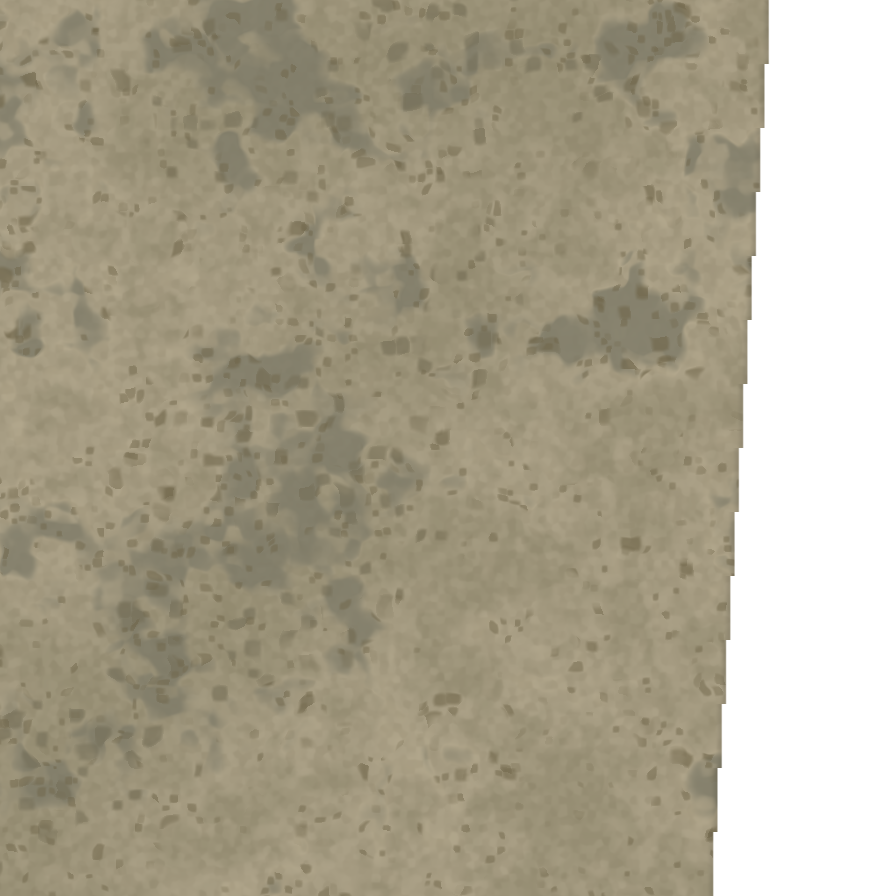
Reproduce this texture procedurally as a WebGL 1 fragment shader.

```glsl
precision highp float;
uniform vec2 u_resolution;

#define STONE vec3(0.648, 0.608, 0.507)
#define PALE vec3(0.705, 0.660, 0.550)
#define SHADE vec3(0.575, 0.545, 0.440)
#define LICHEN vec3(0.475, 0.465, 0.395)
#define PIT vec3(0.435, 0.395, 0.285)
#define EDGE_FOOT 0.796
#define EDGE_LEAN 0.062
#define EDGE_STEPS 14.0
#define COARSE_PITS 48.0
#define FINE_PITS 85.0

vec2 hash2(vec2 p) {
  vec3 q = fract(p.xyx * vec3(0.1031, 0.1030, 0.0973));
  q += dot(q, q.yzx + 33.33);
  return fract((q.xx + q.yz) * q.zy);
}

// Cellular noise: x = distance to nearest grain, y = its random value,
// z = random values blended smoothly between grains
vec3 cells(vec2 p) {
  vec2 base = floor(p);
  vec3 nearest = vec3(9.0, 0.0, 0.0);
  float sum = 0.0;
  float weights = 0.0;
  for (int j = -1; j <= 1; j++) {
    for (int i = -1; i <= 1; i++) {
      vec2 id = base + vec2(float(i), float(j));
      vec2 d = abs(id + 0.15 + 0.7 * hash2(id) - p);
      float dist = mix(length(d), max(d.x, d.y), 0.55);
      float value = hash2(id + 71.0).x;
      float w = exp(-6.0 * dot(d, d));
      sum += w * value;
      weights += w;
      if (dist < nearest.x) nearest.xy = vec2(dist, value);
    }
  }
  nearest.z = sum / weights;
  return nearest;
}

// Rounded, blocky pits that cover the given share of the cells
float pits(vec2 p, float share) {
  vec3 c = cells(p);
  float present = smoothstep(0.0, 0.12, share - c.y);
  float radius = 0.30 + 0.22 * fract(c.y * 37.0);
  return present * (1.0 - smoothstep(radius - 0.18, radius + 0.1, c.x));
}

// Soft band along a segment
float band(vec2 p, vec2 a, vec2 b, float width) {
  vec2 ab = b - a;
  float t = clamp(dot(p - a, ab) / dot(ab, ab), 0.0, 1.0);
  return exp(-pow(length(p - a - ab * t) / width, 2.0));
}

void main() {
  vec2 uv = gl_FragCoord.xy / u_resolution;
  vec2 warp = vec2(cells(uv * 34.0).z, cells(uv * 34.0 + 50.0).z) - 0.5;
  vec2 p = uv + 0.012 * warp;

  // Weathered zones: one across the top, one rising from the lower left
  float zone = band(uv, vec2(0.24, 0.89), vec2(0.62, 0.95), 0.11);
  zone = max(zone, band(uv, vec2(0.02, 0.12), vec2(0.38, 0.42), 0.11));
  zone = max(zone, 0.75 * band(uv, vec2(0.36, 0.58), vec2(0.54, 0.66), 0.09));
  float broad = cells(p * 9.0 + 13.0).z;
  float medium = cells(p * 25.0 + 7.0).z;
  float fine = cells(p * 60.0 + 29.0).z;
  float grain = cells(uv * 125.0).z;

  // Mottled stone
  float tone = 0.4 * broad + 0.3 * medium + 0.3 * fine - 0.5;
  vec3 color = mix(STONE, SHADE, smoothstep(-0.06, 0.28, -tone) * 0.65);
  color = mix(color, PALE, smoothstep(0.03, 0.25, tone) * 0.6);
  color = mix(color, SHADE, 0.4 * zone);
  color += 0.045 * (grain - 0.5);

  // Grey lichen in ragged clumps
  float clump = 0.45 * broad + 0.35 * medium + 0.2 * fine + 0.26 * zone;
  color = mix(color, LICHEN, 0.75 * smoothstep(0.64, 0.84, clump));

  // Brown pits, crowded inside the weathered zones
  float crowd = smoothstep(0.35, 0.7, medium) * (0.4 + 0.6 * broad);
  float coarse = pits(p * COARSE_PITS, 0.03 + 0.20 * crowd + 0.20 * zone);
  float small = pits(p * FINE_PITS + 19.0, 0.07 + 0.22 * crowd + 0.08 * zone);
  color = mix(color, mix(PIT, LICHEN, 0.6 * zone), 0.6 * coarse);
  color = mix(color, PIT, 0.48 * small);

  // Stepped, leaning right edge against white
  float stair = floor(uv.y * EDGE_STEPS) / (EDGE_STEPS - 1.0);
  float edge = EDGE_FOOT + EDGE_LEAN * stair;
  float blur = 1.0 / u_resolution.x;
  color *= 1.0 - 0.10 * smoothstep(0.008, 0.0, edge - uv.x);
  color = mix(color, vec3(1.0), smoothstep(-blur, blur, uv.x - edge));
  gl_FragColor = vec4(color, 1.0);
}
```
